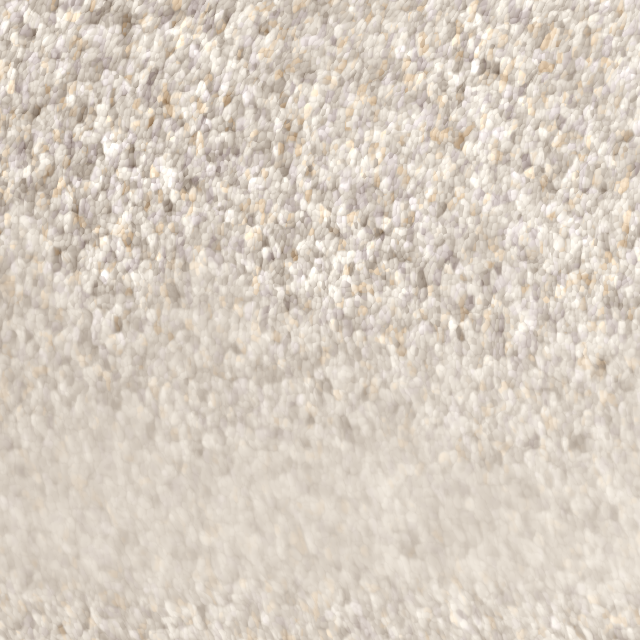
Give the GLSL for this texture, as a three.js fragment shader.

```glsl
varying vec2 vUv;

// Colours
const vec3 SAND = vec3(0.858, 0.820, 0.772);
const vec3 TONE_AXIS = vec3(0.98, 1.05, 1.08);   // darker tones turn slightly warm
const vec3 OCHRE_TINT = vec3(0.050, -0.002, -0.065);
const vec3 MAUVE_TINT = vec3(-0.008, -0.014, 0.018);

// Grain sizes, in cells across the canvas
const vec2 GRAIN_CELLS = vec2(84.0, 54.0);
const vec2 FINE_CELLS = vec2(165.0, 112.0);
const vec2 CLUMP_CELLS = vec2(34.0, 26.0);
const float PATCH_CELLS = 7.0;

// Grain look
const float LEAN_BOTTOM = -0.35;
const float LEAN_TOP = 0.30;
const float SOFT_EDGE = 3.2;
const float HARD_EDGE = 11.0;
const float DARK_SHARE = 0.09;
const float DARK_DEPTH = 1.2;
const float GAP_DEPTH = 0.75;
const vec2 LIGHT = vec2(0.65, -0.45);
const float TONE_BALANCE = 0.20;

// Contrast of the blurred and the focused ground
const float SOFT_CONTRAST = 0.052;
const float SHARP_CONTRAST = 0.145;

vec3 hash3(vec2 p) {
  vec3 q = fract(vec3(p.xyx) * vec3(0.1031, 0.1030, 0.0973));
  q += dot(q, q.yxz + 33.33);
  return fract((q.xxy + q.yzz) * q.zyx);
}

float valueNoise(vec2 p) {
  vec2 cell = floor(p);
  vec2 f = fract(p);
  f = f * f * (3.0 - 2.0 * f);
  float low = mix(hash3(cell).x, hash3(cell + vec2(1.0, 0.0)).x, f.x);
  float high = mix(hash3(cell + vec2(0.0, 1.0)).x, hash3(cell + 1.0).x, f.x);
  return mix(low, high, f.y);
}

// Smoothly blended cells: x is the tone, y the hue, both about -1 to 1
vec2 grains(vec2 p, float hardness) {
  vec2 cell = floor(p);
  vec2 f = fract(p);
  vec2 sum = vec2(0.0);
  float total = 0.0;
  float nearest = 4.0;
  for (int j = -1; j <= 1; j++) {
    for (int i = -1; i <= 1; i++) {
      vec2 offset = vec2(float(i), float(j));
      vec3 place = hash3(cell + offset);
      vec3 look = hash3(cell + offset + 217.0);
      vec2 toGrain = offset + 0.1 + 0.8 * place.xy - f;
      float dist2 = dot(toGrain, toGrain);
      float weight = exp(-hardness * dist2);
      float tone = 2.0 * look.x - 1.0 + dot(toGrain, LIGHT);
      tone -= DARK_DEPTH * step(1.0 - DARK_SHARE, look.y);
      sum += weight * vec2(tone, 2.0 * look.z - 1.0);
      total += weight;
      nearest = min(nearest, dist2);
    }
  }
  vec2 grain = sum / total;
  grain.x += TONE_BALANCE - GAP_DEPTH * smoothstep(0.15, 0.65, nearest);
  return grain;
}

// Focus: crisp above, blurred below, partly crisp again at the lower edge
float focusAt(vec2 uv, float patchiness) {
  float height = uv.y + 0.08 * uv.x + 0.14 * (patchiness - 0.5);
  float upper = 0.35 * smoothstep(0.26, 0.46, height)
              + 0.65 * smoothstep(0.45, 0.68, height);
  float lower = 0.5 * (1.0 - smoothstep(0.0, 0.15, uv.y + 0.03 * patchiness));
  return max(upper, lower);
}

void main() {
  vec2 uv = vUv;
  float patchiness = valueNoise(uv * PATCH_CELLS + 3.7);
  float focus = focusAt(uv, patchiness);

  // Curved shear gives grains a lean that changes with height
  vec2 p = uv;
  p.x -= LEAN_BOTTOM * uv.y + 0.5 * (LEAN_TOP - LEAN_BOTTOM) * uv.y * uv.y;
  p += 0.006 * (vec2(valueNoise(uv * 38.0), valueNoise(uv * 38.0 + 91.0)) - 0.5);

  // Grain layers
  float hardness = mix(SOFT_EDGE, HARD_EDGE, focus);
  vec2 coarse = grains(p * GRAIN_CELLS + 400.0, hardness);
  vec2 fine = grains(p * FINE_CELLS + 900.0, hardness);
  float clump = valueNoise(p * CLUMP_CELLS + 150.0) - 0.5;
  float detail = 0.85 * coarse.x + mix(0.4, 0.55, focus) * fine.x + 0.7 * clump;

  // Contrast fades to the right and varies in patches
  float contrast = mix(SOFT_CONTRAST, SHARP_CONTRAST, focus);
  contrast *= mix(1.0, 0.72, uv.x * focus) * (0.8 + 0.4 * patchiness);

  // Broad light: paler to the right, a dim band across the middle
  float band = exp(-pow((uv.y - 0.42) / 0.16, 2.0));
  float broad = 0.035 * (uv.x - 0.5) - 0.018 * band + 0.03 * (patchiness - 0.5);
  broad += 0.012 * (1.0 - focus);

  // Colour
  vec3 color = SAND + TONE_AXIS * (broad + contrast * detail);
  float hue = 0.7 * coarse.y + 0.3 * fine.y;
  float tintStrength = mix(0.3, 1.0, focus);
  color += tintStrength * (OCHRE_TINT * smoothstep(0.25, 0.85, hue)
                         + MAUVE_TINT * smoothstep(0.1, 0.8, -hue));
  gl_FragColor = vec4(clamp(color, 0.0, 1.0), 1.0);
}
```
